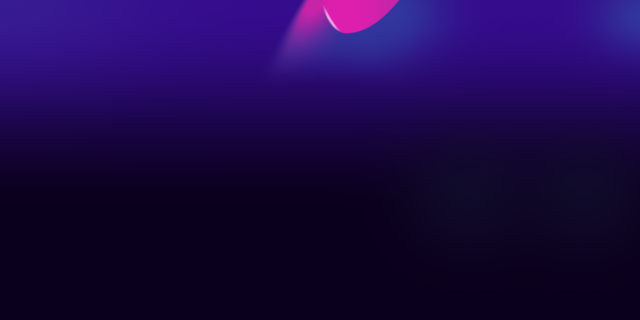
Give the GLSL for this background, as a WebGL 1 fragment shader.

```glsl
precision highp float;
uniform vec2 u_resolution;

const vec3 NIGHT = vec3(0.040, 0.000, 0.112);
const vec3 VIOLET = vec3(0.205, 0.045, 0.550);
const vec3 INDIGO = vec3(0.220, 0.120, 0.580);
const vec3 BLUE = vec3(0.190, 0.235, 0.620);
const vec3 SLATE = vec3(0.070, 0.055, 0.180);
const vec3 ORCHID = vec3(0.780, 0.140, 0.660);
const vec3 MAGENTA = vec3(0.870, 0.120, 0.680);
const vec3 SHINE = vec3(0.960, 0.780, 0.960);

// Soft elliptical falloff, 1 at the centre
float glow(vec2 p, vec2 centre, vec2 radius) {
  vec2 d = (p - centre) / radius;
  return exp(-dot(d, d));
}

// Height of the petal's lower rim: steep on the left, shallow on the right
float rimHeight(float x, vec2 tip) {
  float d = x - tip.x;
  return tip.y + (d < 0.0 ? 15.5 : 3.75) * d * d;
}

// Approximate signed distance above the rim
float rimDistance(vec2 p, vec2 tip) {
  float d = p.x - tip.x;
  float slope = 2.0 * (d < 0.0 ? 15.5 : 3.75) * d;
  return (p.y - rimHeight(p.x, tip)) / sqrt(1.0 + slope * slope);
}

vec3 backdrop(vec2 p) {
  vec3 color = mix(NIGHT, VIOLET, smoothstep(0.33, 0.98, p.y));
  color = mix(color, INDIGO, 0.8 * glow(p, vec2(0.0, 1.0), vec2(0.45, 0.22)));
  // Pair of faint slate clouds on the right
  for (int i = 0; i < 2; i++) {
    vec2 centre = vec2(1.46 + 0.37 * float(i), 0.40);
    color = mix(color, SLATE, 0.75 * glow(p, centre, vec2(0.19, 0.18)));
  }
  // Blue lights along the top
  color = mix(color, BLUE, 0.85 * glow(p, vec2(1.24, 0.96), vec2(0.15, 0.13)) * step(1.0, p.x));
  return mix(color, BLUE, 0.9 * glow(p, vec2(2.02, 0.95), vec2(0.15, 0.11)));
}

// Slanted veil of light, sharper towards the top
float veil(vec2 p) {
  float edge = 0.95 + 0.61 * (p.y - 1.0);
  float blur = mix(0.02, 0.07, smoothstep(1.0, 0.75, p.y));
  return smoothstep(-0.01, blur, p.x - edge);
}

void main() {
  vec2 p = gl_FragCoord.xy / u_resolution.y;
  float pixel = 1.0 / u_resolution.y;
  vec2 tip = vec2(1.081, 0.896);
  vec3 color = backdrop(p);

  // Blue skirt and pink haze inside the veil
  float lit = veil(p);
  float skirt = smoothstep(0.72, 0.90, p.y) * smoothstep(1.34, 1.12, p.x);
  color = mix(color, BLUE, 0.75 * lit * skirt);
  vec2 leaning = vec2(p.x - 0.45 * (p.y - 1.0), p.y);
  float haze = glow(leaning, vec2(0.99, 1.0), vec2(0.085, 0.125));
  color = mix(color, ORCHID, lit * min(1.0, 1.1 * haze));

  // Petal
  float rim = rimDistance(p, tip);
  vec3 petal = mix(MAGENTA, ORCHID, smoothstep(1.10, 1.24, p.x));
  color = mix(color, petal, smoothstep(-pixel, pixel, rim) * smoothstep(1.005, 1.02, p.x));

  // Thin tapering shine on the steep side of the rim
  float taper = smoothstep(1.005, 1.025, p.x) * smoothstep(1.07, 1.04, p.x);
  float width = 0.001 + 0.004 * taper;
  float shine = smoothstep(width + pixel, 0.0, abs(rim - 0.002));
  color = mix(color, SHINE, 0.85 * shine * taper);

  gl_FragColor = vec4(color, 1.0);
}
```
